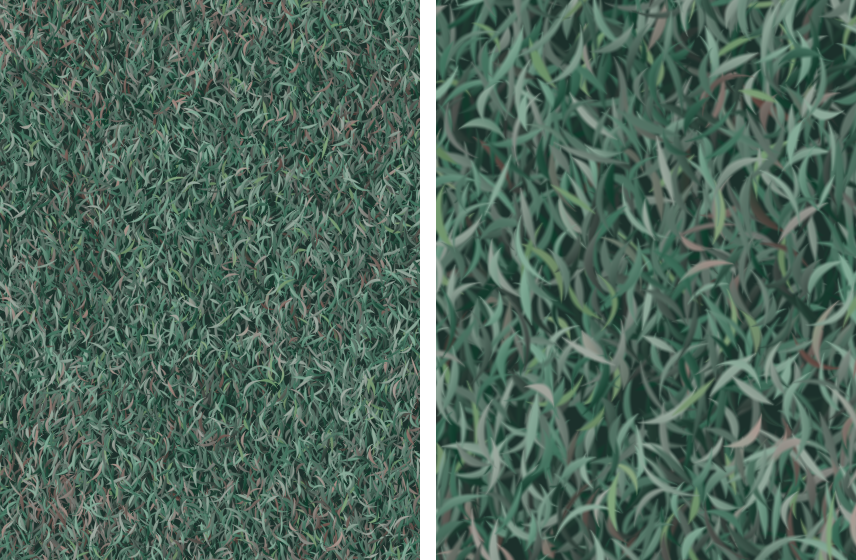
Left: the whole. Right: its middle third, enlarged.
Write a Shadertoy shader that draws this texture.

```glsl
// A lawn of short, tangled grass seen from above, with dry straw patches.
// Layers of jittered cells each hold one curved, tapered blade; deeper layers
// are darker, and gradient noise steers the lean, the clumps and the dryness.

const int LAYERS = 12;
const float CELL = 0.026;           // cell size, in canvas heights
const vec3 SOIL = vec3(0.11, 0.19, 0.17);
const vec3 SHADE_GREEN = vec3(0.11, 0.22, 0.18);
const vec3 MID_GREEN = vec3(0.31, 0.45, 0.39);
const vec3 PALE_GREEN = vec3(0.56, 0.67, 0.61);
const vec3 DRY_BROWN = vec3(0.27, 0.24, 0.22);
const vec3 DRY_STRAW = vec3(0.65, 0.61, 0.58);
const vec3 FRESH_LIME = vec3(0.50, 0.64, 0.44);

vec4 hash4(vec3 p) {
    vec4 q = fract(p.xyzx * vec4(0.1031, 0.1030, 0.0973, 0.1099));
    q += dot(q, q.wzxy + 33.33);
    return fract((q.xxyz + q.yzzw) * q.zywx);
}

float gradientDot(vec2 corner, vec2 offset) {
    float angle = 6.2832 * hash4(vec3(corner, 71.0)).x;
    return dot(vec2(cos(angle), sin(angle)), offset);
}

// Gradient noise, roughly -0.7 to 0.7
float gradientNoise(vec2 p) {
    vec2 i = floor(p), f = fract(p);
    vec2 u = f * f * f * (f * (f * 6.0 - 15.0) + 10.0);
    vec2 e = vec2(0.0, 1.0);
    float low = mix(gradientDot(i, f), gradientDot(i + e.yx, f - e.yx), u.x);
    float high = mix(gradientDot(i + e.xy, f - e.xy), gradientDot(i + e.yy, f - e.yy), u.x);
    return mix(low, high, u.y);
}

// Turns a point into blade space: x across, y along the blade
vec2 bladeSpace(vec2 p, float angle, float halfLength, float bend) {
    float c = cos(angle), s = sin(angle);
    vec2 q = vec2(c * p.x + s * p.y, c * p.y - s * p.x);
    q.x -= bend * q.y * q.y / halfLength;
    return q;
}

float bladeDistance(vec2 q, float halfLength, float halfWidth) {
    float along = clamp(q.y / halfLength, -1.0, 1.0);
    float beyond = max(abs(q.y) - halfLength, 0.0);
    return length(vec2(q.x, beyond)) - halfWidth * (1.0 - along * along);
}

vec3 bladeColor(float tone, float dryness, vec4 rnd) {
    float t = clamp(tone, 0.0, 1.0);
    vec3 green = mix(SHADE_GREEN, MID_GREEN, smoothstep(0.0, 0.5, t));
    green = mix(green, PALE_GREEN, smoothstep(0.5, 1.0, t));
    green += (rnd.x - 0.45) * vec3(0.13, -0.01, 0.04);
    green = mix(green, FRESH_LIME, 0.7 * step(0.965, rnd.y));
    vec3 dry = mix(DRY_BROWN, DRY_STRAW, t) + (rnd.w - 0.5) * vec3(0.10, -0.03, -0.04);
    return mix(green, dry, smoothstep(-0.06, 0.06, dryness - rnd.z));
}

// Lays the blades of one layer over the colour beneath
vec3 addLayer(vec3 below, vec2 p, float layer, float height, vec3 field, float soft) {
    vec3 color = below;
    vec2 grid = p / CELL + layer * vec2(7.37, 3.71);
    vec2 home = floor(grid);
    for (int y = -1; y <= 1; y++) {
        for (int x = -1; x <= 1; x++) {
            vec2 cell = home + vec2(x, y);
            vec4 place = hash4(vec3(cell, layer + 3.0));
            vec4 look = hash4(vec3(cell, layer + 41.0));
            vec4 tint = hash4(vec3(cell, layer + 97.0));
            float angle = (place.z + place.w - 1.0) * 1.55 + field.x;
            float halfLength = mix(0.010, 0.023, look.x);
            float halfWidth = mix(0.0015, 0.0030, look.y);
            vec2 q = bladeSpace((grid - cell - place.xy) * CELL, angle, halfLength, look.z - 0.5);
            float d = bladeDistance(q, halfLength, halfWidth);
            float along = clamp(q.y / halfLength, -1.0, 1.0);
            float across = clamp(q.x / halfWidth, -1.0, 1.0);
            float tone = 0.12 + 0.50 * height + 0.80 * (look.w - 0.5);
            tone += field.y + 0.08 * along - 0.06 * across;
            vec3 blade = bladeColor(tone, field.z, tint);
            color = mix(color, blade, smoothstep(soft, -soft, d));
        }
    }
    return color;
}

void mainImage(out vec4 fragColor, in vec2 fragCoord) {
    vec2 p = fragCoord / iResolution.y;
    float soft = max(0.0015, 0.75 / iResolution.y);

    // Slow fields: lean of the blades, light of the clumps, share of dry blades
    float lean = 0.5 * gradientNoise(p * 5.0 + 17.0);
    float clump = 0.16 * gradientNoise(p * 27.0) + 0.07 * gradientNoise(p * 4.0 + 9.0);
    float patches = gradientNoise(p * 4.5 + 31.0) + 0.6 * gradientNoise(p * 13.0 + 5.0);
    float margin = smoothstep(0.15, 0.5, abs(p.y - 0.5)) * (1.0 - 0.7 * p.x);
    float dryness = 0.09 + 0.16 * margin + 0.35 * max(patches, -0.2);
    vec3 field = vec3(lean, clump, dryness);

    // Stack the blades from the soil up
    vec3 color = SOIL;
    for (int i = 0; i < LAYERS; i++) {
        float height = float(i) / float(LAYERS - 1);
        color = addLayer(color, p, float(i), height, field, soft);
    }
    fragColor = vec4(color, 1.0);
}
```
